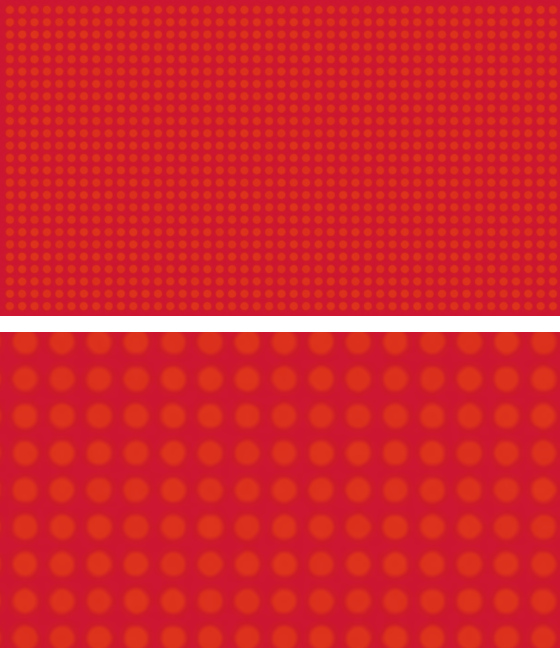
Top, the full canvas; bottom, a detail of the centre.
Give the GLSL for this pattern, as a Shadertoy shader.

```glsl
const vec2 DOT_COUNT = vec2(45.0, 25.0);
const float PITCH = 0.0390625;     // dot spacing, in canvas heights
const float MARGIN = 0.8;          // edge to first dot centre, in pitches
const float DOT_RADIUS = 0.325;    // in pitches
const float DOT_SOFTNESS = 0.09;
const float HALO_RADIUS = 0.47;
const float HALO_SOFTNESS = 0.07;
const float EDGE_WOBBLE = 0.022;
const float STRENGTH_VARIATION = 0.12;
const float GRAIN = 0.008;
const float GRAIN_SCALE = 5.0;     // noise cells per pitch

const vec3 GROUND_COLOR = vec3(0.802, 0.085, 0.190);
const vec3 HALO_COLOR = vec3(0.802, 0.100, 0.162);
const vec3 DOT_COLOR = vec3(0.867, 0.198, 0.108);

float hash(vec2 p) {
    vec3 q = fract(vec3(p.xyx) * 0.1031);
    q += dot(q, q.yzx + 33.33);
    return fract((q.x + q.y) * q.z);
}

float valueNoise(vec2 p) {
    vec2 cell = floor(p);
    vec2 f = fract(p);
    f = f * f * (3.0 - 2.0 * f);
    float low = mix(hash(cell), hash(cell + vec2(1.0, 0.0)), f.x);
    float high = mix(hash(cell + vec2(0.0, 1.0)), hash(cell + vec2(1.0)), f.x);
    return mix(low, high, f.y);
}

// Coverage of a disc whose edge is never sharper than one pixel.
float softDisc(float dist, float radius, float softness, float pixel) {
    float halfWidth = max(softness, pixel * 0.7);
    return 1.0 - smoothstep(radius - halfWidth, radius + halfWidth, dist);
}

void mainImage(out vec4 fragColor, in vec2 fragCoord) {
    float pixel = 1.0 / (PITCH * iResolution.y);
    vec2 grid = fragCoord * pixel - MARGIN;

    // Nearest dot, kept inside the grid so the margins stay plain
    vec2 dotId = clamp(floor(grid + 0.5), vec2(0.0), DOT_COUNT - 1.0);
    float dist = length(grid - dotId);

    // Uneven outline and ink strength
    float noise = valueNoise((grid + 2.0) * GRAIN_SCALE) - 0.5;
    dist += noise * 2.0 * EDGE_WOBBLE;
    float strength = 1.0 - STRENGTH_VARIATION * hash(dotId + 7.0);

    float halo = softDisc(dist, HALO_RADIUS, HALO_SOFTNESS, pixel);
    float disc = softDisc(dist, DOT_RADIUS, DOT_SOFTNESS, pixel);

    vec3 color = mix(GROUND_COLOR, HALO_COLOR, halo);
    color = mix(color, DOT_COLOR, disc * strength);
    color += noise * GRAIN;
    fragColor = vec4(color, 1.0);
}
```
